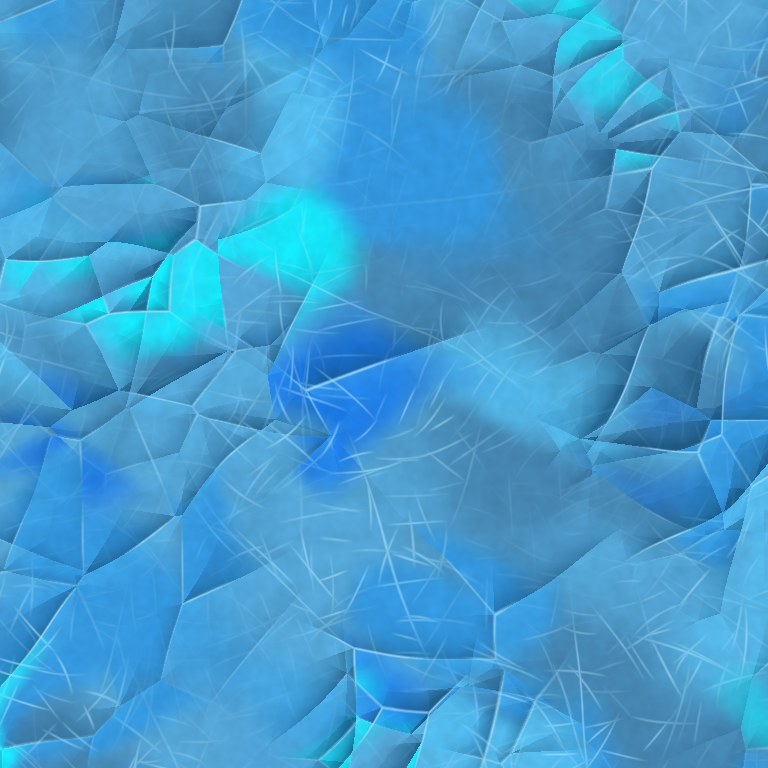
This texture is drawn by a WebGL 1 fragment shader. Its source:

```glsl
precision highp float;
// Fractured blue ice: refracting shards, cyan glows and fine pale scratches.
uniform vec2 u_resolution;

const vec3 STEEL = vec3(0.27, 0.52, 0.69);
const vec3 SKY = vec3(0.33, 0.65, 0.84);
const vec3 AZURE = vec3(0.20, 0.59, 0.87);
const vec3 PALE = vec3(0.34, 0.76, 0.95);
const vec3 CYAN = vec3(0.08, 0.91, 0.98);
const vec3 DEEP = vec3(0.10, 0.47, 0.90);
const vec3 SHADOW = vec3(0.08, 0.30, 0.46);
const vec3 FROST = vec3(0.68, 0.90, 0.99);
const vec2 LIGHT = vec2(-0.6, 0.8);

vec2 hash2(vec2 p) {
  vec3 q = fract(p.xyx * vec3(0.1031, 0.1030, 0.0973));
  q += dot(q, q.yzx + 33.33);
  return fract((q.xx + q.yz) * q.zy);
}

vec2 direction(float angle) {
  return vec2(cos(angle), sin(angle));
}

vec2 rotate(vec2 p, float angle) {
  vec2 d = direction(angle);
  return vec2(d.x * p.x - d.y * p.y, d.y * p.x + d.x * p.y);
}

float cornerSlope(vec2 corner, vec2 offset) {
  return dot(direction(6.2832 * hash2(corner).x), offset);
}

float gradientNoise(vec2 p) {
  vec2 i = floor(p), f = fract(p);
  vec2 u = f * f * f * (f * (f * 6.0 - 15.0) + 10.0);
  vec2 e = vec2(1.0, 0.0);
  return mix(mix(cornerSlope(i, f), cornerSlope(i + e, f - e), u.x),
             mix(cornerSlope(i + e.yx, f - e.yx), cornerSlope(i + 1.0, f - 1.0), u.x), u.y);
}

// Broad tints inside the ice.
vec3 iceColor(vec2 p) {
  float body = gradientNoise(p * 2.6 + 3.7) + 0.4 * gradientNoise(p * 6.0 + 11.0);
  float blue = gradientNoise(p * 3.1 + 23.1) + 0.3 * gradientNoise(p * 7.0 + 31.0);
  vec3 color = mix(STEEL, SKY, smoothstep(-0.32, 0.16, body));
  color = mix(color, AZURE, smoothstep(0.0, 0.28, blue));
  color = mix(color, PALE, 0.85 * smoothstep(0.16, 0.42, gradientNoise(p * 3.3 + 47.3)));
  color = mix(color, DEEP, smoothstep(0.26, 0.48, gradientNoise(p * 3.5 + 61.9)));
  return mix(color, CYAN, smoothstep(0.27, 0.46, gradientNoise(p * 3.2 + 79.4)));
}

// Voronoi shard: x = distance to its border, y = light on that border, zw = id.
vec4 shard(vec2 p, float scale, float angle, vec2 seed) {
  vec2 q = rotate(p, angle) * scale * vec2(1.0, 1.6);
  vec2 base = floor(q), home = base, toHome = vec2(9.0);
  for (int j = -1; j <= 1; j++) {
    for (int i = -1; i <= 1; i++) {
      vec2 cell = base + vec2(float(i), float(j));
      vec2 d = cell + hash2(cell + seed) - q;
      if (dot(d, d) < dot(toHome, toHome)) { toHome = d; home = cell; }
    }
  }
  float border = 9.0, lit = 0.0;
  for (int j = -2; j <= 2; j++) {
    for (int i = -2; i <= 2; i++) {
      vec2 cell = home + vec2(float(i), float(j));
      vec2 d = cell + hash2(cell + seed) - q;
      vec2 span = d - toHome;
      if (dot(span, span) > 0.0001) {
        vec2 normal = normalize(span);
        float edge = dot(0.5 * (d + toHome), normal);
        if (edge < border) { border = edge; lit = dot(rotate(normal, -angle), LIGHT); }
      }
    }
  }
  return vec4(border / scale, lit, hash2(home + seed + 91.0));
}

// Tapered, slightly bent hairlines following a slowly turning grain.
float scratches(vec2 p, float scale, float width, vec2 seed) {
  vec2 q = p * scale, base = floor(q);
  float ink = 0.0;
  for (int j = -1; j <= 1; j++) {
    for (int i = -1; i <= 1; i++) {
      vec2 cell = base + vec2(float(i), float(j));
      vec2 a = hash2(cell + seed), b = hash2(cell + seed + 57.0);
      float angle = 0.7 + 3.0 * gradientNoise(cell / scale * 2.2 + 5.3);
      angle += (b.x - 0.5) * 0.9 + 1.7 * step(0.68, b.y);
      vec2 d = rotate(q - cell - a, -angle);
      float along = d.x / (0.4 + 0.5 * b.y);
      float across = abs(d.y + 0.16 * (a.x - 0.5) * along * along);
      float taper = max(0.0, 1.0 - along * along);
      float strength = 0.2 + 0.8 * fract(b.x * 7.0 + a.y);
      ink = max(ink, strength * taper * (1.0 - smoothstep(0.0, width * scale, across)));
    }
  }
  return ink;
}

void main() {
  vec2 p = gl_FragCoord.xy / u_resolution.y;
  float pixel = 1.0 / u_resolution.y;
  vec2 warp = vec2(gradientNoise(p * 5.0 + 7.0), gradientNoise(p * 5.0 + 17.0));
  vec2 bent = p + 0.025 * warp;

  // Stacked shards shift the tints and collect folded light and shade.
  vec2 refracted = p;
  float shade = 0.0, glint = 0.0;
  for (int k = 0; k < 3; k++) {
    float layer = float(k);
    vec2 seed = vec2(13.0, 29.0) * (layer + 1.0);
    float clarity = smoothstep(-0.12, 0.28, gradientNoise(p * 2.7 + seed));
    vec4 s = shard(bent, 3.0 + 2.2 * layer, 0.75 + 1.3 * layer, seed);
    refracted += clarity * (s.zw - 0.5) * 0.16;
    shade += clarity * (0.22 * (s.z - 0.5) + 0.55 * s.y * exp(-s.x * 32.0));
    float broken = smoothstep(-0.15, 0.3, gradientNoise(p * 9.0 + seed));
    float line = 1.0 - smoothstep(0.0, 0.0022 + pixel, s.x);
    glint = max(glint, line * clarity * broken * (0.5 + 0.5 * abs(s.y)));
  }
  vec3 color = iceColor(refracted);
  color = mix(color, SHADOW, clamp(-shade, 0.0, 0.75));
  color = mix(color, PALE, clamp(shade * 0.6, 0.0, 0.4));

  // Hairlines gather in patches, leaving foggy calm areas between.
  float patches = 0.18 + 0.82 * smoothstep(-0.2, 0.3, gradientNoise(p * 3.4 + 37.0));
  float hair = 0.0;
  for (int k = 0; k < 4; k++) {
    float layer = float(k);
    hair = max(hair, scratches(bent, 5.0 + 5.5 * layer, 0.0014 + pixel, vec2(41.0 * layer, 8.0)));
  }
  color = mix(color, FROST, 0.62 * hair * patches);
  color = mix(color, FROST, 0.75 * glint);

  // Faint cloudy grain.
  float grain = gradientNoise(p * 38.0) + 0.7 * gradientNoise(p * 95.0 + 3.0);
  gl_FragColor = vec4(color * (1.0 + 0.05 * grain), 1.0);
}
```
